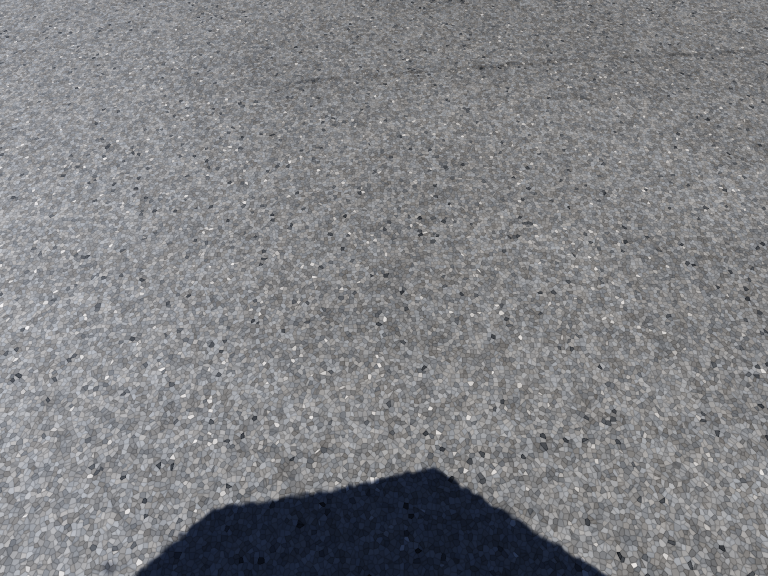
Reproduce this texture procedurally as a Shadertoy shader.

```glsl
const float HORIZON = 1.9;
const float GRAIN_DENSITY = 215.0;

vec2 hash2(vec2 p) {
    vec3 q = fract(p.xyx * vec3(0.1031, 0.1030, 0.0973));
    q += dot(q, q.yzx + 33.33);
    return fract((q.xx + q.yz) * q.zy);
}

float valueNoise(vec2 p) {
    vec2 cell = floor(p);
    vec2 f = fract(p);
    f = f * f * (3.0 - 2.0 * f);
    float low = mix(hash2(cell).x, hash2(cell + vec2(1, 0)).x, f.x);
    float high = mix(hash2(cell + vec2(0, 1)).x, hash2(cell + vec2(1, 1)).x, f.x);
    return mix(low, high, f.y);
}

float fbm(vec2 p) {
    float sum = 0.0;
    float weight = 0.5;
    for (int i = 0; i < 4; i++) {
        sum += weight * valueNoise(p);
        p = p * 2.03 + 17.0;
        weight *= 0.5;
    }
    return sum;
}

// Perspective view of a flat road
vec2 roadPosition(vec2 p) {
    float depth = 1.0 / (HORIZON - p.y);
    return vec2((p.x - 0.667) * depth, 1.6 * depth) + 2.0;
}

// Packed stones: x is the gap between neighbours, y and z are random tones
vec3 stones(vec2 p) {
    vec2 cell = floor(p);
    float nearest = 8.0;
    float second = 8.0;
    vec2 tone = vec2(0.0);
    for (int j = -1; j <= 1; j++) {
        for (int i = -1; i <= 1; i++) {
            vec2 id = cell + vec2(i, j);
            float d = length(id + hash2(id) - p);
            if (d < nearest) {
                second = nearest;
                nearest = d;
                tone = hash2(id + 71.0);
            } else {
                second = min(second, d);
            }
        }
    }
    return vec3(second - nearest, tone);
}

// Signed distance to the line a-b, positive on its left side
float sideOfLine(vec2 p, vec2 a, vec2 b) {
    vec2 dir = normalize(b - a);
    return dir.x * (p.y - a.y) - dir.y * (p.x - a.x);
}

float canopyDistance(vec2 p) {
    vec2 shoulder = vec2(0.370, 0.118);
    vec2 peak = vec2(0.752, 0.189);
    float left = sideOfLine(p, vec2(0.234, 0.0), shoulder);
    float top = sideOfLine(p, shoulder, peak);
    top += 0.006 * sin(3.1416 * clamp((p.x - shoulder.x) / (peak.x - shoulder.x), 0.0, 1.0));
    float right = sideOfLine(p, peak, vec2(1.054, 0.0));
    return max(max(left, top), right);
}

float seam(vec2 p) {
    float t = p.x - 0.47;
    float height = 0.852 + 0.1 * t - 0.035 * t * t + 0.006 * (valueNoise(p * 45.0) - 0.5);
    float d = p.y - height;
    float along = smoothstep(-0.08, 0.12, t) * (0.35 + 0.65 * valueNoise(vec2(p.x * 22.0, 3.0)));
    float line = 1.0 - smoothstep(0.001, 0.0045, abs(d));
    float wornEdge = smoothstep(-0.05, 0.0, d) * (1.0 - smoothstep(0.0, 0.006, d));
    return along * (0.11 * line + 0.02 * wornEdge);
}

vec3 asphalt(vec2 p) {
    vec2 road = roadPosition(p);
    vec3 stone = stones(road * GRAIN_DENSITY);

    // Broad sunlight and worn patches
    float light = mix(0.585, 0.515, smoothstep(0.0, 0.75, p.x));
    light += 0.035 * exp(-9.0 * p.x * p.x - 8.0 * (p.y - 0.5) * (p.y - 0.5));
    light -= 0.03 * smoothstep(0.55, 1.0, p.y);
    light += 0.07 * (fbm(road * vec2(5.0, 11.0)) - 0.47);
    light += 0.10 * (fbm(road * 60.0) - 0.47);

    // Stone faces, crevices, dark pits and glints
    float contrast = mix(1.15, 0.85, p.y);
    float grain = 0.21 * (stone.y - 0.5) + 0.10 * (smoothstep(0.0, 0.35, stone.x) - 0.62);
    grain -= 0.20 * step(stone.z, 0.022);
    grain += 0.20 * step(0.982, stone.z) * smoothstep(0.0, 0.2, stone.x);
    light += contrast * grain - seam(p);

    vec3 tint = mix(vec3(0.0, 0.0, 0.004), vec3(-0.006, 0.0, 0.016), smoothstep(0.8, 0.0, p.x));
    vec3 color = vec3(light) + tint + 0.025 * (stone.z - 0.5) * vec3(1.0, 0.1, -1.0);

    // Cast shade with a soft, rough outline
    float edge = canopyDistance(p) + 0.007 * (valueNoise(road * 170.0) - 0.5);
    float shade = 1.0 - smoothstep(-0.005, 0.005, edge);
    float knob = 1.0 - smoothstep(0.004, 0.02, length(p - vec2(0.19, 0.014)));
    shade = max(shade, 0.4 * knob);
    return color * mix(vec3(1.0), vec3(0.165, 0.22, 0.335), shade);
}

void mainImage(out vec4 fragColor, in vec2 fragCoord) {
    // Four samples per pixel
    vec3 color = vec3(0.0);
    for (int i = 0; i < 4; i++) {
        vec2 offset = vec2(i % 2, i / 2) * 0.5 - 0.25;
        color += asphalt((fragCoord + offset) / iResolution.y);
    }
    fragColor = vec4(clamp(color * 0.25, 0.0, 1.0), 1.0);
}
```
